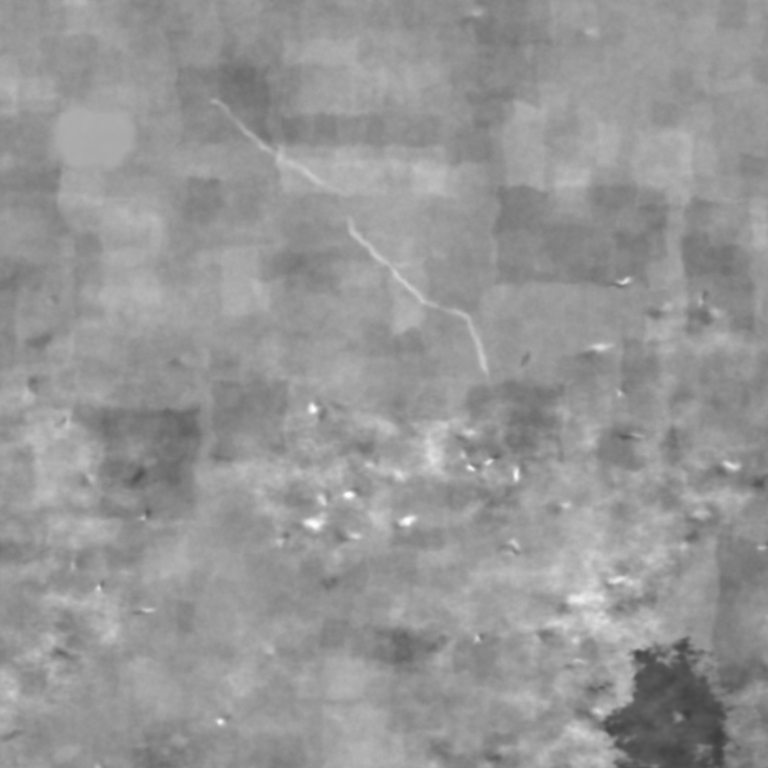
This texture is drawn by a Shadertoy shader. Its source:

```glsl
// Grey aerial view of blurred patchwork fields with a broken track, bright specks and a dark wood.
#define BASE_TONE 0.597
#define FIELD_CONTRAST 0.08
#define FIELD_EDGE 0.006
#define WARP 0.012
#define MOTTLE 0.08
#define GRAIN 0.045
#define SCRUB 0.19
#define SPECK_DENSITY 0.30
#define SPECK_CELLS 30.0
#define TRACK_WIDTH 0.0048
#define TRACK_LIGHT 0.15
#define WOOD_TONE 0.30

// Three random values in 0..1 for a grid cell
vec3 hash3(vec2 cell, float seed) {
    uvec3 v = uvec3(ivec3(vec3(cell, seed) + 500.0));
    v = v * 1664525u + 1013904223u;
    for (int i = 0; i < 2; i++) {
        v.x += v.y * v.z;
        v.y += v.z * v.x;
        v.z += v.x * v.y;
        v ^= v >> 16u;
    }
    return vec3(v >> 8u) / exp2(24.0);
}

float corner(vec2 cell, vec2 offset, float seed) {
    return dot(hash3(cell, seed).xy * 2.0 - 1.0, offset);
}

float gradientNoise(vec2 p, float seed) {
    vec2 c = floor(p), f = p - c, u = f * f * f * (f * (f * 6.0 - 15.0) + 10.0);
    vec2 e = vec2(1.0, 0.0);
    float low = mix(corner(c, f, seed), corner(c + e, f - e, seed), u.x);
    float high = mix(corner(c + e.yx, f - e.yx, seed), corner(c + 1.0, f - 1.0, seed), u.x);
    return mix(low, high, u.y);
}

float fbm(vec2 p, float seed) {
    float sum = 0.0, gain = 1.0;
    for (int i = 0; i < 3; i++) {
        sum += gain * gradientNoise(p, seed + float(i));
        p *= 2.03;
        gain *= 0.55;
    }
    return sum;
}

// Overlapping soft rectangles, each lighter or darker than the ground
float fields(vec2 p, float cells, float seed) {
    vec2 q = p * cells, home = floor(q);
    float sum = 0.0, soft = FIELD_EDGE * cells;
    for (int j = -1; j <= 1; j++)
    for (int i = -1; i <= 1; i++) {
        vec2 cell = home + vec2(i, j);
        vec3 place = hash3(cell, seed), shape = hash3(cell, seed + 1.0);
        vec2 d = abs(q - cell - place.xy) - mix(vec2(0.17, 0.14), vec2(0.6, 0.5), shape.xy);
        float cover = 1.0 - smoothstep(-soft, soft, max(d.x, d.y));
        sum += cover * (place.z * 2.0 - 1.0);
    }
    return sum;
}

// Small bright blobs with a shadow beside them; a few are dark only
float specks(vec2 p, float density) {
    vec2 q = p * SPECK_CELLS, home = floor(q);
    float sum = 0.0;
    for (int j = -1; j <= 1; j++)
    for (int i = -1; i <= 1; i++) {
        vec2 cell = home + vec2(i, j);
        vec3 place = hash3(cell, 40.0), shape = hash3(cell, 41.0);
        float present = smoothstep(0.0, 0.06, density - place.z);
        vec2 radius = mix(vec2(0.13), vec2(0.36, 0.24), shape.xy);
        vec2 d = (q - cell - place.xy) / radius;
        vec2 s = d + vec2(1.3, 1.1) * sign(shape.x - 0.5);
        float light = exp(-dot(d, d)) * mix(0.10, 0.42, shape.z * shape.z);
        float shade = exp(-0.7 * dot(s, s)) * 0.13;
        sum += present * (shape.z < 0.2 ? -light - shade : light - shade);
    }
    return sum;
}

// Distance to the bent diagonal track
float trackDistance(vec2 p) {
    const vec2 bends[7] = vec2[7](vec2(0.28, 0.87), vec2(0.34, 0.81), vec2(0.44, 0.75),
        vec2(0.46, 0.70), vec2(0.55, 0.61), vec2(0.61, 0.585), vec2(0.645, 0.48));
    float nearest = 1.0;
    for (int i = 0; i < 6; i++) {
        vec2 a = p - bends[i], b = bends[i + 1] - bends[i];
        nearest = min(nearest, length(a - b * clamp(dot(a, b) / dot(b, b), 0.0, 1.0)));
    }
    return nearest;
}

void mainImage(out vec4 fragColor, in vec2 fragCoord) {
    vec2 p = fragCoord / iResolution.y;
    vec2 w = p + WARP * vec2(fbm(p * 22.0, 1.0), fbm(p * 22.0, 5.0));
    float rough = fbm(p * vec2(24.0, 30.0), 10.0);

    // Busy ground lies mostly in the lower half, in clusters
    float busy = mix(1.0, 0.13, smoothstep(0.32, 0.72, p.y));
    busy *= clamp(0.6 + 1.7 * gradientNoise(p * 6.0, 14.0), 0.1, 1.3);

    // Fields, mottling and grain
    float patches = fields(w, 5.0, 20.0) + 0.9 * fields(w, 9.0, 23.0) + 0.65 * fields(w, 17.0, 26.0);
    float tone = BASE_TONE + FIELD_CONTRAST * patches * mix(1.1, 0.85, p.y);
    tone += MOTTLE * fbm(p * 7.0, 30.0) + GRAIN * fbm(p * 65.0, 34.0);
    tone += SCRUB * busy * (rough + 0.5 * rough * rough);

    // Pale clearing and pale scrub
    float clearing = length((w - vec2(0.12, 0.82)) / vec2(0.058, 0.042));
    tone = mix(tone, 0.69, 0.8 * (1.0 - smoothstep(0.8, 1.15, clearing)));
    vec2 scrub = (w - vec2(0.79, 0.24)) / vec2(0.10, 0.12);
    tone += exp(-dot(scrub, scrub)) * (0.07 + 0.14 * rough);

    // Track, worn away in places
    float wear = smoothstep(-0.25, 0.2, gradientNoise(p * 17.0, 50.0));
    float track = trackDistance(mix(p, w, 0.6)) / TRACK_WIDTH;
    tone += TRACK_LIGHT * mix(0.15, 1.0, wear) * exp(-track * track);

    // Wood with a ragged edge
    float wood = length((w - vec2(0.87, 0.06)) / vec2(0.08, 0.105)) + 0.6 * rough;
    tone = mix(tone, WOOD_TONE + 0.14 * rough, 0.88 * (1.0 - smoothstep(0.7, 1.1, wood)));

    tone += specks(w, SPECK_DENSITY * busy + 0.01);
    fragColor = vec4(vec3(clamp(tone, 0.12, 0.98)), 1.0);
}
```
